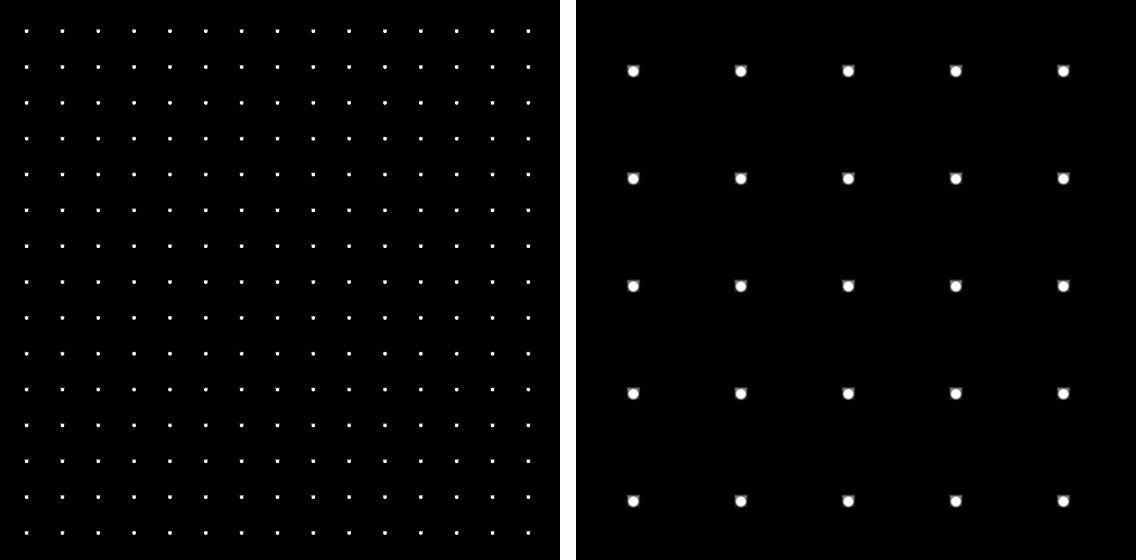
Left: the whole. Right: its middle third, enlarged.
A three.js fragment shader for this pattern:

```glsl
varying vec2 vUv;

float boxDistance(vec2 p, vec2 halfSize) {
  vec2 d = abs(p) - halfSize;
  return length(max(d, 0.0)) + min(max(d.x, d.y), 0.0);
}

float softFill(float dist) {
  return 1.0 - smoothstep(-0.5, 0.5, dist);
}

void main() {
  // Grid of 15 by 15 dots, 32 units apart on a 500 unit canvas, y pointing down
  vec2 canvas = vec2(vUv.x, 1.0 - vUv.y) * 500.0;
  vec2 p = mod(canvas - vec2(23.75, 27.75) + 16.0, 32.0) - 16.0;

  // Bright rounded core
  float core = softFill(length(p - vec2(0.0, 0.15)) - 1.6);

  // Dim square fringe, strongest at the upper corners
  float fringe = softFill(boxDistance(p, vec2(1.75, 1.65)));
  fringe *= mix(0.55, 0.2, smoothstep(-1.2, 1.2, p.y));

  gl_FragColor = vec4(vec3(max(core, fringe)), 1.0);
}
```
